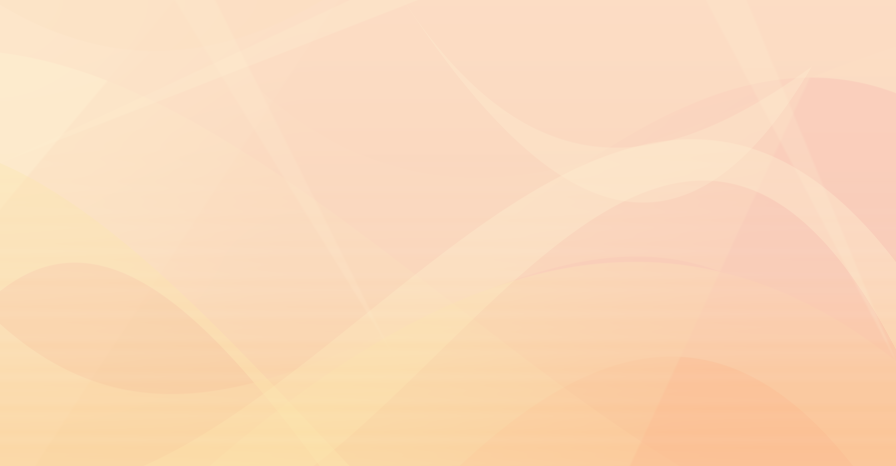
A WebGL 1 fragment shader for this background:

```glsl
precision highp float;
uniform vec2 u_resolution;

const vec3 CREAM = vec3(0.995, 0.94, 0.82);
const vec3 BUTTER = vec3(0.985, 0.90, 0.68);
const vec3 ROSE = vec3(0.975, 0.765, 0.715);
const vec3 APRICOT = vec3(0.985, 0.72, 0.56);

float edge(float d) {
  return smoothstep(-0.002, 0.002, d);
}

// Area under a cubic through four evenly spaced heights.
float under(vec2 p, float left, float right, vec4 heights) {
  float s = 3.0 * (p.x - left) / (right - left);
  float a = s - 1.0, b = s - 2.0, c = s - 3.0;
  vec4 weights = vec4(-a * b * c / 6.0, s * b * c / 2.0, -s * a * c / 2.0, s * a * b / 6.0);
  return edge(dot(weights, heights) - p.y);
}

// Area right of a line given by its x at the top and its run over the canvas height.
float rightOf(vec2 p, float top, float run) {
  return edge(p.x - top - run * (1.0 - p.y));
}

void main() {
  vec2 p = gl_FragCoord.xy / u_resolution;

  // Vertical wash with warm corners
  vec3 color = mix(vec3(0.98, 0.80, 0.62), vec3(0.98, 0.845, 0.745), smoothstep(0.0, 0.5, p.y));
  color = mix(color, vec3(0.988, 0.87, 0.77), smoothstep(0.45, 1.0, p.y));
  color = mix(color, APRICOT, 0.38 * smoothstep(0.4, 0.9, p.x) * smoothstep(0.55, 0.0, p.y));
  color = mix(color, CREAM, 0.28 * smoothstep(0.35, 0.0, p.x) * smoothstep(0.0, 0.6, p.y));

  // Broad slope falling from the left
  float slope = under(p, 0.0, 0.75, vec4(0.887, 0.70, 0.357, 0.01));
  color = mix(color, mix(BUTTER, CREAM, p.y), slope * mix(0.25, 0.16, smoothstep(0.0, 0.4, p.x)));
  float corner = 1.0 - rightOf(p, 0.195, -0.434);
  color = mix(color, CREAM, corner * (0.10 + 0.35 * slope));
  color = mix(color, CREAM, 0.08 * (1.0 - rightOf(p, 0.378, -0.339)));

  // Shallow bowls along the top
  float smallBowl = 1.0 - under(p, 0.0, 0.36, vec4(0.99, 0.90, 0.905, 1.0));
  color = mix(color, vec3(0.985, 0.86, 0.73), 0.25 * smallBowl);
  float wideBowl = 1.0 - under(p, 0.2, 0.8, vec4(1.0, 0.67, 0.63, 0.75));
  color = mix(color, ROSE, 0.05 * wideBowl * rightOf(p, 0.24, 0.26));

  // Straight light rays at the upper left
  float ray = edge(p.y - 0.65 - 0.75 * p.x / 1.0 + 0.0) * 0.5
            + edge(p.y - 0.65 - 0.75 * p.x) * edge(0.65 + 0.896 * p.x - p.y);
  color = mix(color, CREAM, 0.18 * ray);
  color = mix(color, CREAM, 0.17 * rightOf(p, 0.195, 0.32) * (1.0 - rightOf(p, 0.24, 0.26)));

  // Lower left ribbon and the shaded hill beneath it
  float ribbonTop = under(p, 0.0, 0.39, vec4(0.65, 0.4925, 0.2625, 0.0));
  float ribbonBase = under(p, 0.0, 0.352, vec4(0.375, 0.4275, 0.28, 0.0125));
  float sweep = under(p, 0.0, 0.81, vec4(0.305, 0.1725, 0.375, 0.4125));
  color = mix(color, BUTTER, ribbonTop * (1.0 - ribbonBase) * 0.38);
  color = mix(color, vec3(0.97, 0.79, 0.62), ribbonBase * (1.0 - sweep) * 0.35);
  color = mix(color, BUTTER, sweep * 0.22 * smoothstep(0.55, 0.2, p.x));

  // Rosy hill on the right, deepened beyond a slanted line
  float hill = under(p, 0.62, 1.0, vec4(0.605, 0.755, 0.83, 0.80));
  float slant = rightOf(p, 0.944, -0.241);
  color = mix(color, ROSE, hill * smoothstep(0.5, 0.9, p.x) * smoothstep(0.1, 0.55, p.y) * 0.28);
  color = mix(color, ROSE, hill * slant * smoothstep(0.0, 0.5, p.y) * 0.32);
  color = mix(color, APRICOT, slant * 0.2 * smoothstep(0.45, 0.0, p.y));

  // Long ribbon rising from the bottom and cresting at the right
  float crest = under(p, 0.16, 1.0, vec4(0.0, 0.375, 0.69, 0.4375));
  float crestBase = under(p, 0.35, 1.0, vec4(0.0, 0.385, 0.6125, 0.25));
  color = mix(color, mix(BUTTER, CREAM, smoothstep(0.0, 0.6, p.y)), crest * (1.0 - crestBase) * 0.36);

  // Wide mound with a rosy wedge above it
  float mound = under(p, 0.234, 1.0, vec4(0.0, 0.335, 0.435, 0.225));
  color = mix(color, ROSE, sweep * (1.0 - mound) * 0.35 * smoothstep(0.42, 0.65, p.x));
  color = mix(color, BUTTER, mound * mix(0.28, 0.12, smoothstep(0.4, 0.75, p.x)));
  float lowHill = under(p, 0.52, 0.95, vec4(0.0125, 0.2, 0.2175, 0.005));
  color = mix(color, APRICOT, lowHill * (0.15 + 0.2 * slant));

  // Hanging crescent and thin rays at the upper right
  float crescentBase = under(p, 0.45, 0.945, vec4(1.0, 0.6375, 0.595, 1.0));
  float crescentTop = under(p, 0.45, 1.0, vec4(1.0, 0.6975, 0.75, 1.0));
  color = mix(color, CREAM, crescentTop * (1.0 - crescentBase) * 0.3);
  color = mix(color, CREAM, 0.2 * rightOf(p, 0.788, 0.2735) * (1.0 - rightOf(p, 0.833, 0.215)));

  // Faint horizontal grain, stronger toward the bottom
  float grain = sin(p.y * 140.0) + 0.6 * sin(p.y * 233.0 + 1.0);
  color += vec3(0.0, 0.003, 0.006) * grain * smoothstep(0.8, 0.2, p.y);

  gl_FragColor = vec4(color, 1.0);
}
```
